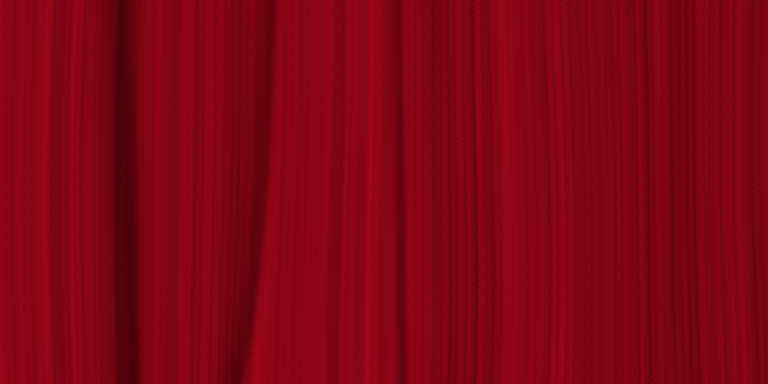
Write a WebGL 1 fragment shader that draws this texture.

```glsl
precision highp float;
// Draws a deep red draped curtain with soft folds and fine zigzag ribs.

uniform vec2 u_resolution;

const vec3 SHADE_RED = vec3(0.38, 0.010, 0.050);
const vec3 LIT_RED = vec3(0.57, 0.022, 0.088);
const int FOLD_COUNT = 5;

float hash(float n, float seed) {
  return fract(sin(n * 12.989 + seed * 78.233) * 4375.85);
}

// Smooth one-dimensional noise, centred on zero
float streaks(float x, float seed) {
  float cell = floor(x);
  float f = fract(x);
  float blend = f * f * (3.0 - 2.0 * f);
  return mix(hash(cell, seed), hash(cell + 1.0, seed), blend) - 0.5;
}

// Cellular noise: distance to the nearest jittered seam
float seamDistance(float x, float jitter, float seed) {
  float cell = floor(x);
  float nearest = 1.0;
  for (int i = -1; i <= 1; i++) {
    float id = cell + float(i);
    float seam = id + 0.5 + jitter * (hash(id, seed) - 0.5);
    nearest = min(nearest, abs(x - seam));
  }
  return nearest;
}

// Shadow that builds slowly on the left and ends sharply on the right
float foldShadow(float offset, float width) {
  float side = mix(1.0, 0.42, smoothstep(-0.004, 0.004, offset));
  float d = offset / (width * side);
  return exp(-d * d);
}

// All deep folds, narrower and fainter toward the right
float foldShadows(vec2 p) {
  float shadow = 0.0;
  for (int i = 0; i < FOLD_COUNT; i++) {
    float n = float(i);
    float lean = 0.035 * sin(n * 2.2 - 0.8) * (p.y - 0.5);
    float curl = 0.05 * exp(-abs(n - 1.0) * 3.0) * pow(1.0 - p.y, 3.0);
    float center = 0.335 + 0.355 * n + lean - curl;
    float width = mix(0.056, 0.026, min(n * 0.5, 1.0));
    float depth = mix(1.05, 0.22, smoothstep(1.8, 3.0, n));
    shadow += depth * foldShadow(p.x - center, width);
  }
  return shadow;
}

// Broad sheen that drifts slowly down the cloth
float drapeLight(vec2 p) {
  float drift = 0.18 * sin(p.y * 2.6 + p.x * 4.0);
  float broad = 0.42 * streaks(p.x * 6.0 + drift, 3.0);
  float medium = 0.38 * streaks(p.x * 15.0 + drift, 8.0);
  return broad + medium;
}

// Narrow ribs with dark seams and thin bright threads
float ribLight(float x, float y) {
  float zigzag = 0.0017 * sin(6.28318 * y * 70.0);
  float wavy = x + zigzag;
  float ribs = 0.44 * streaks(x * 48.0, 13.0);
  float threads = 0.34 * streaks(wavy * 96.0, 21.0);
  float seam = 1.0 - smoothstep(0.02, 0.36, seamDistance(wavy * 46.0, 0.5, 5.0));
  float strength = 0.20 + 0.30 * streaks(x * 9.0, 17.0);
  return ribs + threads - strength * seam;
}

void main() {
  vec2 p = gl_FragCoord.xy / u_resolution.y;

  // Gentle sway bends every rib along the hanging cloth
  float sway = 0.010 * sin(p.y * 2.4 + p.x * 3.0)
             + 0.003 * sin(p.y * 5.0 - p.x * 7.0);
  float clothX = p.x + sway;

  // Faint weave across the threads
  float weave = 0.025 * sin(p.y * 440.0 + 3.0 * sin(clothX * 300.0));

  float shadow = foldShadows(p);
  float detail = ribLight(clothX, p.y) + weave;
  float light = 0.87 + drapeLight(vec2(clothX, p.y)) - shadow;
  light += detail * mix(1.0, 0.55, clamp(shadow, 0.0, 1.0));

  vec3 color = mix(SHADE_RED, LIT_RED, clamp(light, -1.0, 1.5));
  gl_FragColor = vec4(max(color, 0.0), 1.0);
}
```
